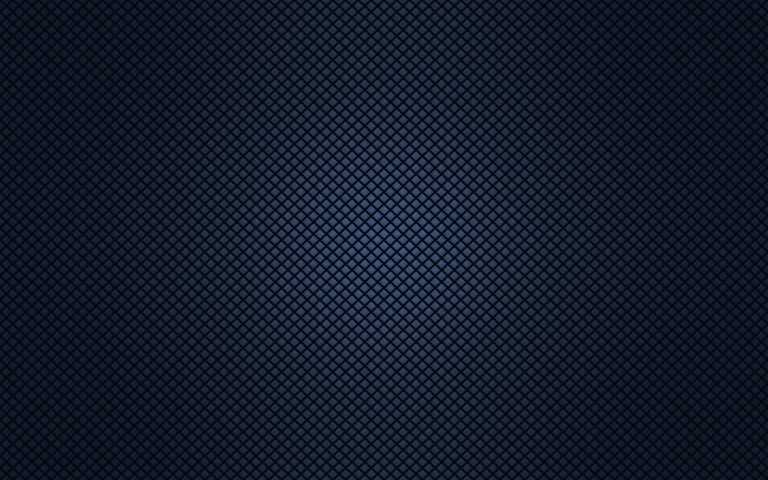
Write a Shadertoy shader that draws this pattern.

```glsl
#define REPEATS vec2(60.0, 40.0)   // weave repeats across and down
#define WRAP 20.0                  // divides both repeat counts
#define GAP 0.07                   // half width of the dark seams, in strand widths
#define SEAM_SOFT 0.10             // fade from seam to strand
#define FIBRE 0.10                 // strength of the fibre streaks
#define VARIATION 0.07             // brightness change between strands
#define CENTRE_COLOR vec3(0.225, 0.295, 0.420)
#define MIDDLE_COLOR vec3(0.150, 0.205, 0.280)
#define EDGE_COLOR vec3(0.068, 0.098, 0.148)
#define SEAM_COLOR vec3(0.010, 0.030, 0.070)
#define SAMPLES 4

const float PI = 3.14159;

float hash(vec2 p) {
    vec3 q = fract(vec3(p.xyx) * 0.1031);
    q += dot(q, q.yzx + 33.33);
    return fract((q.x + q.y) * q.z);
}

// Gradient at a lattice point, wrapped to the given period
vec2 gradient(vec2 cell, vec2 period) {
    float angle = 2.0 * PI * hash(mod(cell, period));
    return vec2(cos(angle), sin(angle));
}

float gradientNoise(vec2 p, vec2 period) {
    vec2 i = floor(p), f = fract(p);
    vec2 u = f * f * f * (f * (f * 6.0 - 15.0) + 10.0);
    vec2 e = vec2(1.0, 0.0);
    float n00 = dot(gradient(i, period), f);
    float n10 = dot(gradient(i + e.xy, period), f - e.xy);
    float n01 = dot(gradient(i + e.yx, period), f - e.yx);
    float n11 = dot(gradient(i + e.xx, period), f - e.xx);
    return mix(mix(n00, n10, u.x), mix(n01, n11, u.x), u.y);
}

// Soft central glow; the sine levels off at the borders so it tiles
vec3 glow(vec2 uv) {
    float r = length(vec2(0.80, 0.52) * sin(PI * (uv - 0.5)));
    vec3 color = mix(CENTRE_COLOR, MIDDLE_COLOR, smoothstep(0.0, 0.52, r));
    return mix(color, EDGE_COLOR, smoothstep(0.28, 0.95, r));
}

// Diagonal plain weave: neighbouring diamonds alternate strand direction
vec3 weave(vec2 uv) {
    vec2 q = uv * REPEATS;
    vec2 diagonal = vec2(q.x + q.y, q.x - q.y);
    vec2 cell = floor(diagonal);
    vec2 local = diagonal - cell - 0.5;
    bool rising = mod(cell.x + cell.y, 2.0) < 0.5;

    // x runs along the strand, y across it
    vec2 strand = rising ? local : local.yx;
    vec2 fibrePos = rising ? diagonal : diagonal.yx;

    // Rounded strand, dipping under its neighbours at both ends
    float dip = 1.0 - 0.9 * strand.x * strand.x;
    float crown = 1.08 - 0.8 * strand.y * strand.y;
    float light = dip * crown + 0.12 * (local.x - local.y);

    // Thin sheen beside the upper edge
    float upper = rising ? -strand.y : strand.y;
    light += 0.14 * exp(-pow((upper - 0.25) / 0.09, 2.0));

    // Fibre streaks and strand to strand variation
    light += FIBRE * gradientNoise(fibrePos * vec2(1.0, 5.0), WRAP * vec2(1.0, 5.0));
    light += VARIATION * (hash(mod(cell, WRAP) + 7.0) - 0.5);

    vec2 edge = 0.5 - abs(strand);
    float seam = smoothstep(GAP, GAP + SEAM_SOFT, min(edge.x * 1.2, edge.y));
    return mix(SEAM_COLOR, glow(uv) * light, seam);
}

void mainImage(out vec4 fragColor, in vec2 fragCoord) {
    // Average subsamples to smooth the fine seams
    vec3 color = vec3(0.0);
    for (int y = 0; y < SAMPLES; y++) {
        for (int x = 0; x < SAMPLES; x++) {
            vec2 offset = (vec2(x, y) + 0.5) / float(SAMPLES) - 0.5;
            color += weave((fragCoord + offset) / iResolution.xy);
        }
    }
    fragColor = vec4(color / float(SAMPLES * SAMPLES), 1.0);
}
```
